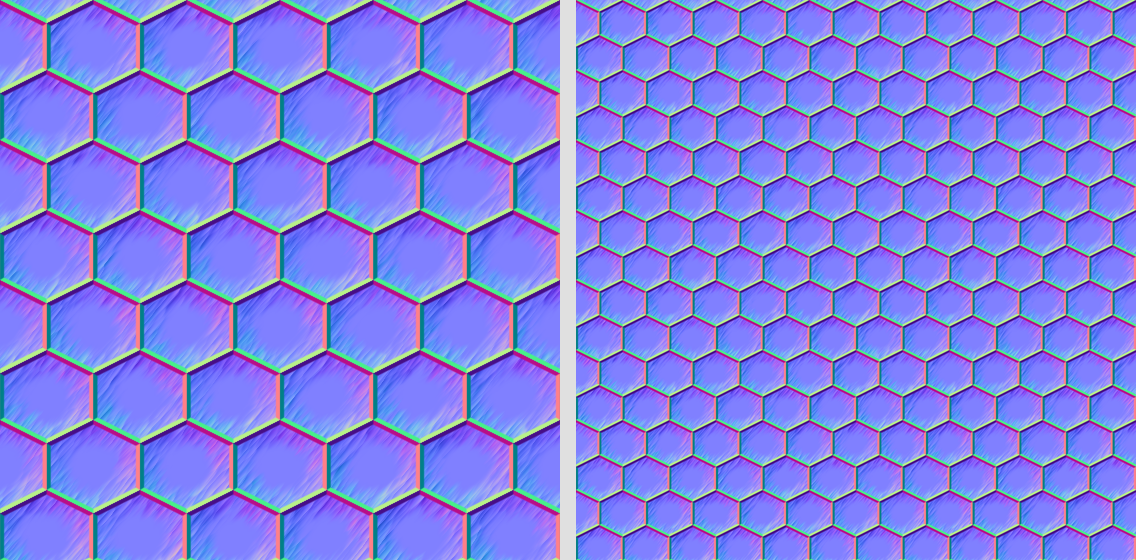
Left, the tile; right, the same tile 2 across and 2 down.
A Shadertoy shader for this texture map:

```glsl
vec3 hash3(vec2 p) {
    vec3 q = fract(vec3(p.xyx) * vec3(0.1031, 0.1030, 0.0973));
    q += dot(q, q.yxz + 33.33);
    return fract((q.xxy + q.yzz) * q.zyx);
}

// Soft cellular noise on a sheared lattice: xy = slope, z = shade.
// period = columns, shear, rows; the lattice wraps over the unit square.
vec3 streaks(vec2 uv, vec3 period) {
    vec2 q = vec2(uv.x * period.x - uv.y * period.y, uv.y * period.z);
    vec2 base = floor(q);
    vec4 sum = vec4(0.0);
    for (int j = -1; j <= 1; j++)
    for (int i = -1; i <= 1; i++) {
        vec2 id = base + vec2(i, j);
        float turns = floor(id.y / period.z);
        vec2 wrapped = vec2(mod(id.x + turns * period.y, period.x), id.y - turns * period.z);
        vec3 rnd = hash3(wrapped + period.z);
        vec2 d = q - id - rnd.xy;
        sum += vec4(d, rnd.z, 1.0) * exp(-9.0 * dot(d, d));
    }
    return sum.xyz / sum.w;
}

// Distances inward from the upright and the slanted sides of a cell
vec2 sideDistances(vec2 c) {
    c = abs(c);
    return vec2(0.5 - c.x, (0.5 - c.y - 0.5 * c.x) * 0.8944);
}

vec2 repeatAround(vec2 p, vec2 centre) {
    vec2 size = vec2(1.0, 1.5);
    return mod(p - centre + 0.5 * size, size) - 0.5 * size;
}

void mainImage(out vec4 fragColor, in vec2 fragCoord) {
    vec2 uv = fragCoord / iResolution.xy;
    vec2 p = uv * 6.0;
    float soft = max(0.006, 6.0 / iResolution.y);

    // Two interleaved grids of cells: six across, eight rows
    vec2 c = repeatAround(p, vec2(0.5, 0.25));
    vec2 other = repeatAround(p, vec2(0.0, 1.0));
    vec2 sides = sideDistances(c);
    vec2 otherSides = sideDistances(other);
    if (min(otherSides.x, otherSides.y) > min(sides.x, sides.y)) {
        c = other;
        sides = otherSides;
    }
    float edge = min(sides.x, sides.y);

    // Brushed face, flat in the middle and tilting outward to the rim
    vec3 coarse = streaks(uv, vec3(72.0, 58.0, 26.0));
    vec3 fine = streaks(uv, vec3(134.0, 108.0, 44.0));
    float shade = mix(coarse.z, fine.z, 0.45);
    float radius = length(c * vec2(1.0, 1.12));
    float rim = smoothstep(0.19, 0.43, radius + 0.12 * (shade - 0.5));
    vec2 tilt = c / max(length(c), 0.001) * (0.08 + 0.46 * shade);
    tilt += vec2(0.776, -0.630) * (0.38 * coarse.x + 0.32 * fine.x);
    tilt *= rim;
    vec3 face = vec3(tilt, sqrt(max(0.0, 1.0 - dot(tilt, tilt))));

    // Steep bevel, its slope cancelling along the shared crest
    vec2 facing = clamp(c / soft, -1.0, 1.0);
    float slanted = smoothstep(-soft, soft, sides.x - sides.y);
    vec2 outward = mix(vec2(facing.x, 0.0), facing * vec2(0.447, 0.894), slanted);
    vec3 bevel = vec3(outward * smoothstep(-soft, soft, edge), 0.07);

    float inside = smoothstep(0.044 - soft, 0.044 + soft, edge);
    vec3 normal = mix(bevel, face, inside);
    fragColor = vec4(0.5 + 0.5 * normal * vec3(1.0, -1.0, 1.0), 1.0);
}
```
